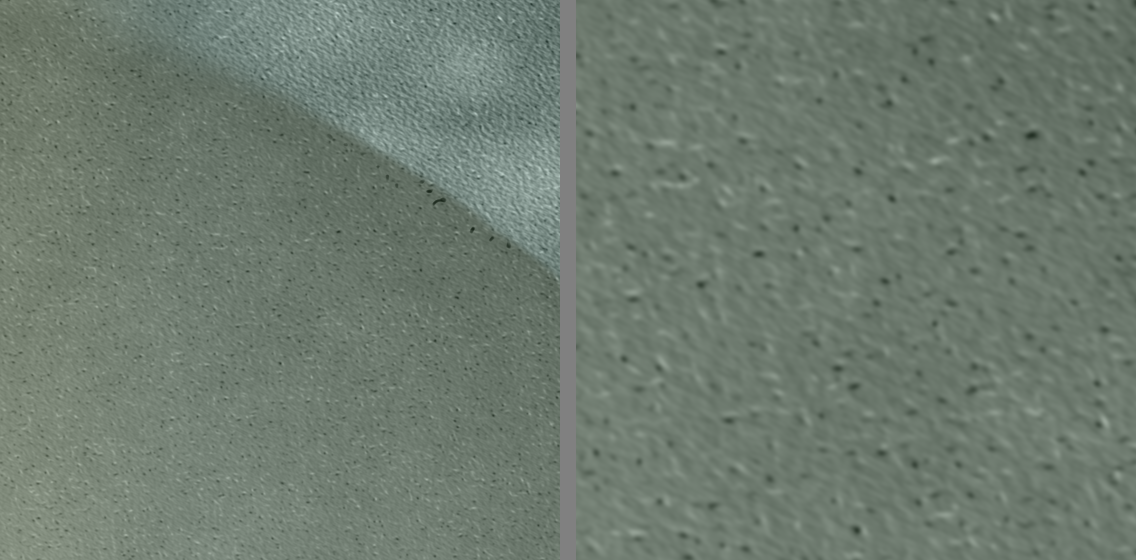
Left: the whole. Right: its middle third, enlarged.
Reproduce this texture procedurally as a WebGL 1 fragment shader.

```glsl
precision highp float;
// Grey-green leathery surface: a shaded slope meets a brighter teal fold along
// a curved crest. Broad light comes from gradients and soft blobs, the grain
// from embossed gradient noise and scattered slanted flecks with dark pits.

uniform vec2 u_resolution;

const vec3 OLIVE_TINT = vec3(-0.042, 0.0, -0.062);
const vec3 GREY_TINT = vec3(-0.050, 0.0, -0.046);
const vec3 TEAL_TINT = vec3(-0.072, 0.0, -0.026);
const float GRAIN_ANGLE = -0.5;

vec2 hash2(vec2 p) {
  vec3 q = fract(vec3(p.xyx) * vec3(0.1031, 0.1030, 0.0973));
  q += dot(q, q.yzx + 33.33);
  return fract((q.xx + q.yz) * q.zy);
}

vec2 rotate(vec2 p, float angle) {
  float c = cos(angle), s = sin(angle);
  return vec2(c * p.x + s * p.y, c * p.y - s * p.x);
}

float cornerSlope(vec2 cell, vec2 corner, vec2 f) {
  float angle = 6.2832 * hash2(cell + corner).x;
  return dot(vec2(cos(angle), sin(angle)), f - corner);
}

float gradientNoise(vec2 p) {
  vec2 i = floor(p), f = fract(p);
  vec2 w = f * f * f * (f * (f * 6.0 - 15.0) + 10.0);
  float low = mix(cornerSlope(i, vec2(0, 0), f), cornerSlope(i, vec2(1, 0), f), w.x);
  float high = mix(cornerSlope(i, vec2(0, 1), f), cornerSlope(i, vec2(1, 1), f), w.x);
  return mix(low, high, w.y);
}

// Soft elliptical spot, 1 at its centre.
float blob(vec2 p, vec2 radius) {
  vec2 q = p / radius;
  return exp(-dot(q, q));
}

// Slanted noise lit from one side.
float emboss(vec2 p, float frequency) {
  vec2 q = rotate(p, GRAIN_ANGLE) * vec2(0.75, 1.25) * frequency;
  return gradientNoise(q) - gradientNoise(q + vec2(0.25, 0.45));
}

// One jittered fleck per cell: x holds highlights, y holds dark pits.
vec2 flecks(vec2 p, float cellSize, float seed) {
  vec2 cell = floor(p / cellSize);
  vec2 total = vec2(0.0);
  for (int j = -1; j <= 1; j++) {
    for (int i = -1; i <= 1; i++) {
      vec2 id = cell + vec2(float(i), float(j));
      vec2 place = hash2(id + seed);
      vec2 trait = hash2(id + seed + 57.0);
      vec2 shape = hash2(id + seed + 113.0);
      vec2 d = p - (id + 0.15 + 0.7 * place) * cellSize;
      d = rotate(d, GRAIN_ANGLE + (shape.x - 0.5) * 1.6);
      vec2 glintSize = vec2(mix(0.0025, 0.006, shape.y), 0.0021);
      vec2 pitSize = vec2(mix(0.0022, 0.0038, shape.x), 0.0021);
      total.x += trait.x * trait.x * blob(d, glintSize);
      total.y += pow(trait.y, 4.0) * blob(d + vec2(0.001, 0.0042), pitSize);
    }
  }
  return total;
}

float crestHeight(float x) {
  return 0.98 - 0.14 * x - 0.34 * x * x;
}

float slopeLight(vec2 p) {
  return 0.385 + 0.155 * (0.5 * (1.0 - p.x) + 0.6 * (1.0 - p.y));
}

float foldLight(vec2 p) {
  float light = 0.49;
  light += 0.12 * blob(p - vec2(0.95, 0.67), vec2(0.15, 0.11));
  light += 0.08 * blob(p - vec2(0.68, 0.76), vec2(0.10, 0.06));
  light += 0.09 * blob(p - vec2(0.84, 0.88), vec2(0.08, 0.07));
  light += 0.08 * blob(p - vec2(0.57, 0.96), vec2(0.15, 0.09));
  light -= 0.06 * blob(p - vec2(0.83, 0.79), vec2(0.14, 0.04));
  light -= 0.03 * blob(p - vec2(0.99, 0.94), vec2(0.10, 0.09));
  return light;
}

float segmentDistance(vec2 p, vec2 a, vec2 b) {
  vec2 ab = b - a;
  return length(p - a - ab * clamp(dot(p - a, ab) / dot(ab, ab), 0.0, 1.0));
}

void main() {
  vec2 p = gl_FragCoord.xy / u_resolution;

  // The crest is blurred at the left and crisp at the right.
  float aboveCrest = p.y - crestHeight(p.x) + 0.012 * gradientNoise(p * 14.0);
  float blur = mix(0.07, 0.014, smoothstep(0.1, 0.75, p.x));
  float fold = smoothstep(-blur, blur, aboveCrest);
  float roughness = fold * smoothstep(0.2, 0.6, p.x);

  // Broad light with faint mottling and shade under the crest.
  float value = mix(slopeLight(p), foldLight(p), fold);
  value += 0.025 * gradientNoise(p * 6.0) + 0.02 * gradientNoise(p * 23.0);
  value -= 0.025 * (1.0 - fold) * exp(-abs(aboveCrest) / 0.08);

  // Grain: continuous relief plus separate flecks.
  value += mix(0.045, 0.15, roughness) * emboss(p, 125.0);
  value += mix(0.025, 0.06, roughness) * emboss(p + 3.7, 210.0);
  vec2 grain = flecks(p, 0.0165, 11.0) + 0.7 * flecks(p, 0.0125, 241.0);
  float patchiness = 0.9 + 0.8 * gradientNoise(p * 11.0 + 5.0);
  value += patchiness * mix(0.13, 0.17, roughness) * grain.x;
  value -= mix(0.19, 0.21, roughness) * grain.y;

  // Deep pits below the crest and one pale scratch on the fold.
  float pitBand = blob(vec2(aboveCrest + 0.025, p.x - 0.8), vec2(0.022, 0.2));
  value -= 0.3 * pitBand * smoothstep(0.3, 0.5, gradientNoise(p * 60.0));
  float scratch = segmentDistance(p, vec2(0.38, 0.92), vec2(0.46, 0.985));
  value += 0.06 * exp(-pow(scratch / 0.004, 2.0));

  vec3 tint = mix(OLIVE_TINT, GREY_TINT, smoothstep(0.0, 0.4, p.x));
  tint = mix(tint, TEAL_TINT, fold * smoothstep(0.05, 0.4, p.x));
  gl_FragColor = vec4(clamp(value + tint, 0.0, 1.0), 1.0);
}
```
